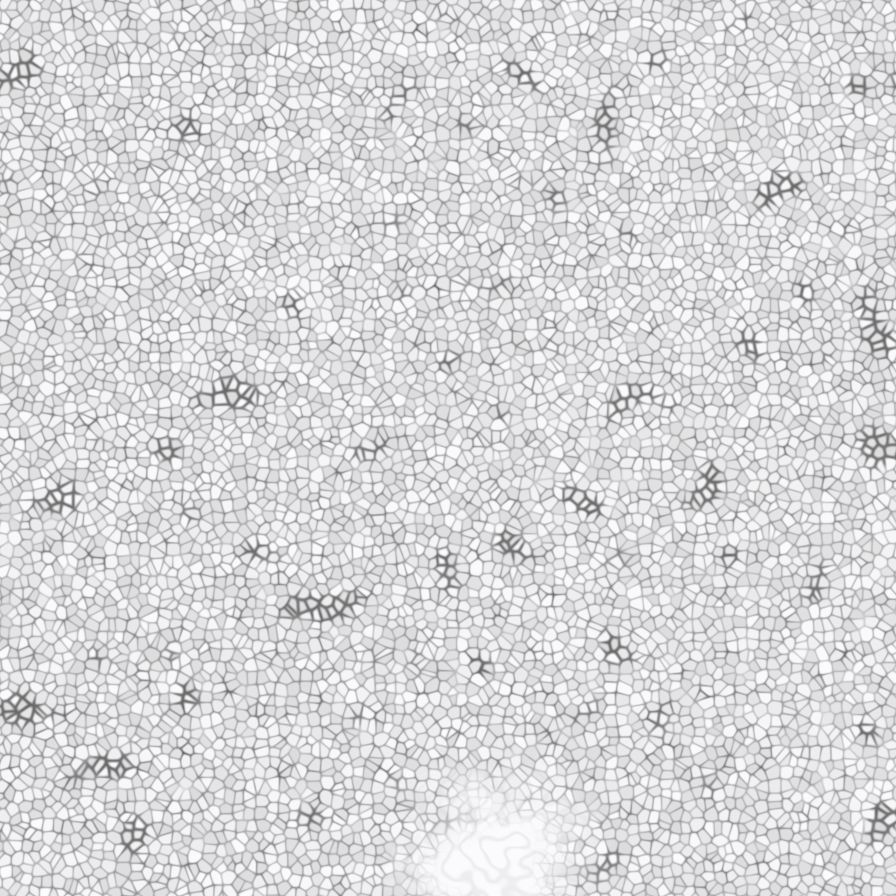
Give the GLSL for this texture, as a WebGL 1 fragment shader.

```glsl
precision highp float;
// Pale gravel: rounded, irregular Voronoi grains with soft grey gaps between them.
// Gradient noise varies the gap depth and opens scattered dark pits; one washed-out
// bright patch with faint curls sits near the lower edge.

uniform vec2 u_resolution;

const float GRAINS = 84.0;          // grains across the canvas
const float JITTER = 0.94;          // irregularity of grain positions
const float ROUNDING = 14.0;        // higher gives sharper grain corners
const float GAP_START = -0.12;      // border distance of the darkest gap
const float GAP_END = 0.17;         // border distance where the grain is flat
const float GRAIN_DARK = 0.865;
const float GRAIN_LIGHT = 0.985;
const float GAP_TONE = 0.57;
const float GAP_VARIATION = 0.40;
const float PIT_TONE = 0.40;
const float PIT_SCALE = 17.0;       // pit clusters across the canvas
const float PIT_WIDENING = 0.10;
const vec2 GLOW_CENTER = vec2(0.55, 0.035);
const float GLOW_RADIUS = 0.14;
const float CURL_SCALE = 46.0;
const vec3 TINT = vec3(0.998, 0.998, 1.006);

vec2 hash2(vec2 p) {
  vec3 q = fract(p.xyx * vec3(0.1031, 0.1030, 0.0973));
  q += dot(q, q.yzx + 33.33);
  return fract((q.xx + q.yz) * q.zy);
}

float gradientAt(vec2 cell, vec2 offset) {
  return dot(hash2(cell + 211.0) * 2.0 - 1.0, offset);
}

float gradientNoise(vec2 p) {
  vec2 i = floor(p);
  vec2 f = fract(p);
  vec2 u = f * f * f * (f * (f * 6.0 - 15.0) + 10.0);
  vec2 e = vec2(1.0, 0.0);
  float low = mix(gradientAt(i, f), gradientAt(i + e, f - e), u.x);
  float high = mix(gradientAt(i + e.yx, f - e.yx), gradientAt(i + 1.0, f - 1.0), u.x);
  return mix(low, high, u.y);
}

// Vector from p to the seed of a cell
vec2 toSeed(vec2 cell, vec2 p) {
  return cell + 0.5 + JITTER * (hash2(cell) - 0.5) - p;
}

// x: rounded distance to the grain border, y: random value of the grain
vec2 grainField(vec2 p) {
  vec2 home = floor(p);
  vec2 nearestCell = home;
  vec2 nearest = vec2(8.0);
  for (int y = -1; y <= 1; y++) {
    for (int x = -1; x <= 1; x++) {
      vec2 cell = home + vec2(float(x), float(y));
      vec2 seed = toSeed(cell, p);
      if (dot(seed, seed) < dot(nearest, nearest)) {
        nearest = seed;
        nearestCell = cell;
      }
    }
  }
  // Soft minimum over all borders rounds the corners
  float sum = 0.0;
  for (int y = -2; y <= 2; y++) {
    for (int x = -2; x <= 2; x++) {
      vec2 step2 = vec2(float(x), float(y));
      if (dot(step2, step2) > 0.5) {
        vec2 seed = toSeed(nearestCell + step2, p);
        vec2 across = seed - nearest;
        float border = 0.5 * dot(nearest + seed, across) / max(length(across), 0.001);
        sum += exp(-ROUNDING * border);
      }
    }
  }
  return vec2(-log(max(sum, 1e-6)) / ROUNDING, hash2(nearestCell + 57.0).x);
}

float gravel(vec2 uv) {
  vec2 grain = grainField(uv * GRAINS);
  float pit = smoothstep(0.20, 0.42, gradientNoise(uv * PIT_SCALE));
  float gapNoise = gradientNoise(uv * GRAINS * 0.55 + 19.0);
  float broad = gradientNoise(uv * 4.0 + 7.0);
  float gap = GAP_TONE + GAP_VARIATION * gapNoise + 0.08 * broad + 0.04 * (uv.x - 0.5);
  gap = mix(gap, PIT_TONE, pit * 0.8);
  float body = mix(GRAIN_DARK, GRAIN_LIGHT, grain.y);
  float border = grain.x - PIT_WIDENING * pit - 0.08 * gapNoise * gapNoise;
  return mix(gap, body, smoothstep(GAP_START, GAP_END, border));
}

// Overexposed patch with pale curled ridges
float addGlow(float tone, vec2 uv) {
  float reach = length(uv - GLOW_CENTER) + 0.05 * gradientNoise(uv * 18.0);
  float glow = 1.0 - smoothstep(0.25 * GLOW_RADIUS, GLOW_RADIUS, reach);
  float curl = 1.0 - smoothstep(0.0, 0.16, abs(gradientNoise(uv * CURL_SCALE)));
  return mix(tone, 0.985 - 0.11 * curl * (1.0 - 0.5 * glow), glow);
}

void main() {
  // Four samples per pixel smooth the grain edges
  float tone = 0.0;
  for (int y = 0; y < 2; y++) {
    for (int x = 0; x < 2; x++) {
      vec2 offset = (vec2(float(x), float(y)) - 0.5) * 0.5;
      vec2 uv = (gl_FragCoord.xy + offset) / u_resolution.y;
      tone += 0.25 * addGlow(gravel(uv), uv);
    }
  }
  gl_FragColor = vec4(clamp(tone * TINT, 0.0, 1.0), 1.0);
}
```
